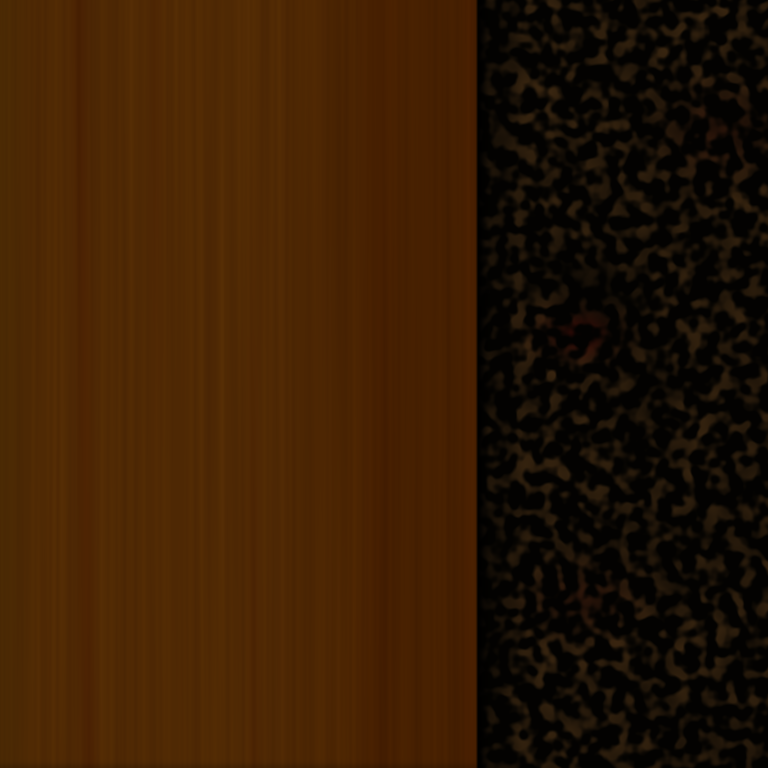
A WebGL 1 fragment shader for this texture:

```glsl
precision highp float;
// Vertical wood grain panel beside a dark, speckled granite strip.

#define EDGE_X 0.621
#define GAP_WIDTH 0.011
#define GRAIN_FREQ 64.0
#define GRAIN_DEPTH 0.105
#define SPECKLE_FREQ 50.0
#define SPECKLE_LOW -0.13
#define SPECKLE_HIGH 0.42
#define WOOD_WARM vec3(0.312, 0.161, 0.016)
#define WOOD_RED vec3(0.266, 0.116, 0.0)
#define STONE_DARK vec3(0.010, 0.007, 0.002)
#define STONE_LIGHT vec3(0.185, 0.122, 0.052)
#define STONE_RED vec3(0.200, 0.030, 0.018)

uniform vec2 u_resolution;

vec2 gradientAt(vec2 cell) {
  vec3 p = fract(cell.xyx * vec3(0.1031, 0.1030, 0.0973));
  p += dot(p, p.yzx + 33.33);
  float angle = 6.28318 * fract((p.x + p.y) * p.z);
  return vec2(cos(angle), sin(angle));
}

float gradientNoise(vec2 p) {
  vec2 cell = floor(p);
  vec2 f = p - cell;
  vec2 u = f * f * f * (f * (f * 6.0 - 15.0) + 10.0);
  float a = dot(gradientAt(cell), f);
  float b = dot(gradientAt(cell + vec2(1.0, 0.0)), f - vec2(1.0, 0.0));
  float c = dot(gradientAt(cell + vec2(0.0, 1.0)), f - vec2(0.0, 1.0));
  float d = dot(gradientAt(cell + vec2(1.0, 1.0)), f - vec2(1.0, 1.0));
  return mix(mix(a, b, u.x), mix(c, d, u.x), u.y);
}

// Soft bump of unit height
float bump(float offset, float width) {
  float t = offset / width;
  return exp(-t * t);
}

float glow(vec2 p, vec2 center, vec2 size) {
  vec2 d = (p - center) / size;
  return exp(-dot(d, d));
}

vec3 wood(vec2 p) {
  // Fibres wander a little along their length
  float x = p.x + 0.002 * gradientNoise(vec2(p.x * 5.0, p.y * 2.0));
  float grain = 0.0;
  float amp = 1.0;
  float freq = GRAIN_FREQ;
  for (int i = 0; i < 3; i++) {
    grain += amp * gradientNoise(vec2(x * freq, p.y * 1.1 + float(i) * 7.3 + 0.4));
    freq *= 1.8;
    amp *= 0.85;
  }

  // Warm brown turns redder to the right
  vec3 color = mix(WOOD_WARM, WOOD_RED, 0.85 * smoothstep(0.30, 0.58, x));
  color *= 1.0 + GRAIN_DEPTH * grain * vec3(0.8, 1.1, 1.6);

  // Broad dark and red streaks
  float upper = smoothstep(0.2, 0.9, p.y);
  float streak = 0.7 * bump(x - 0.117 + 0.014 * p.y, 0.010);
  streak += 0.4 * upper * bump(x - 0.203, 0.008);
  streak += 0.4 * (1.0 - upper) * bump(x - 0.330, 0.008);
  streak += 0.35 * bump(x - 0.495, 0.022);
  color *= 1.0 - streak * vec3(0.08, 0.24, 0.5);
  color.r += 0.012 * bump(x - 0.612, 0.010);

  // Dim left border
  return color * (1.0 - 0.09 * bump(x, 0.035) * vec3(1.0, 0.4, 0.2));
}

vec3 granite(vec2 p) {
  // Rounded grains in two sizes
  vec2 q = p * SPECKLE_FREQ;
  vec2 warp = vec2(gradientNoise(q * 0.6 + 11.0), gradientNoise(q * 0.6 + 47.0));
  mat2 turn = mat2(0.8, 0.6, -0.6, 0.8);
  float grains = gradientNoise(turn * q + warp * 0.4);
  grains += 0.45 * gradientNoise(q * 1.7 + 23.0);
  grains += 0.12 * bump(p.x - 0.676, 0.004);
  float lit = smoothstep(SPECKLE_LOW, SPECKLE_HIGH, grains);

  // Uneven light, dimmer beside the seam and in the dark hollow
  float light = 0.88 + 0.4 * gradientNoise(p * 9.0 + 3.0);
  light += 0.4 * gradientNoise(q * 0.8 + 71.0);
  light *= mix(0.65, 1.0, smoothstep(0.645, 0.685, p.x));
  light *= 1.0 - 0.45 * glow(p, vec2(0.77, 0.63), vec2(0.07, 0.05));

  // Reddish mineral patches
  float red = 0.9 * glow(p, vec2(0.755, 0.565), vec2(0.045, 0.03));
  red += 0.35 * glow(p, vec2(0.94, 0.83), vec2(0.06, 0.05));
  red += 0.35 * glow(p, vec2(0.76, 0.22), vec2(0.06, 0.04));
  vec3 mineral = mix(STONE_LIGHT, STONE_RED, clamp(red, 0.0, 1.0));
  return mix(STONE_DARK, mineral, lit * clamp(light, 0.0, 1.2));
}

void main() {
  vec2 p = gl_FragCoord.xy / u_resolution;
  float soft = max(0.0022, 0.75 / u_resolution.x);

  // Black seam between the two materials
  float stoneMask = smoothstep(EDGE_X, EDGE_X + GAP_WIDTH + 0.008, p.x);
  vec3 stone = granite(p) * stoneMask;
  vec3 color = mix(wood(p), stone, smoothstep(EDGE_X - soft, EDGE_X + soft, p.x));

  // Slight shade along the bottom border
  color *= 1.0 - 0.15 * bump(p.y, 0.006);
  gl_FragColor = vec4(color, 1.0);
}
```
